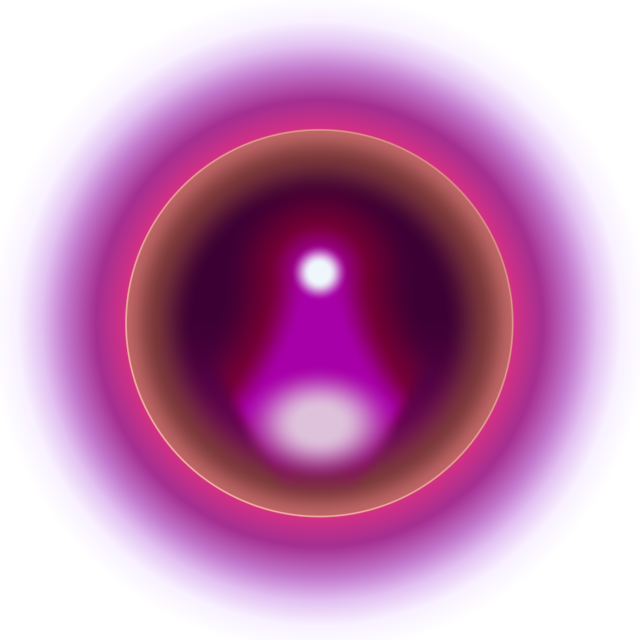
A three.js fragment shader for this background:

```glsl
// A dark glass sphere with a glowing rim, set in a wide violet halo on white.
// Inside it a small bright orb sheds a flaring magenta beam on a pale pool.
// All parts are soft distance fields, layered from back to front.

#define CENTER vec2(0.499, 0.495)
#define RADIUS 0.3035
#define ORB_POS vec2(0.499, 0.574)
#define ORB_SIZE 0.045
#define POOL_POS vec2(0.499, 0.338)
#define POOL_SIZE vec2(0.128, 0.092)
#define BEAM_WIDTH 0.052
#define BEAM_FLARE 2.0
#define RIM_WIDTH 0.0025
#define EDGE 0.0015

varying vec2 vUv;

// 1 at or below the inner bound, falling smoothly to 0 at the outer one
float falloff(float inner, float outer, float x) {
  return 1.0 - smoothstep(inner, outer, x);
}

// Position of x between two gradient stops
float ramp(float a, float b, float x) {
  return clamp((x - a) / (b - a), 0.0, 1.0);
}

// Halo: pink at the sphere, through plum and lilac, to white
vec3 haloColor(float r) {
  vec3 pink = vec3(0.83, 0.19, 0.52);
  vec3 plum = vec3(0.65, 0.19, 0.57);
  vec3 orchid = vec3(0.76, 0.47, 0.80);
  vec3 lilac = vec3(0.89, 0.76, 0.95);
  vec3 mist = vec3(0.975, 0.945, 1.0);
  vec3 color = mix(pink, plum, ramp(RADIUS, 0.346, r));
  color = mix(color, orchid, ramp(0.350, 0.396, r));
  color = mix(color, lilac, ramp(0.396, 0.434, r));
  color = mix(color, mist, ramp(0.434, 0.472, r));
  return mix(color, vec3(1.0), ramp(0.472, 0.515, r));
}

// Glass body: dark core, purple floor and a copper shell
vec3 bodyColor(float r, float height) {
  vec3 dark = vec3(0.24, 0.0, 0.20);
  vec3 floorPurple = vec3(0.43, 0.02, 0.34);
  vec3 copper = vec3(0.49, 0.23, 0.23);
  vec3 rose = vec3(0.75, 0.40, 0.40);
  vec3 color = mix(dark, floorPurple, falloff(-0.22, 0.02, height));
  color = mix(color, copper, smoothstep(0.195, 0.268, r));
  return mix(color, rose, smoothstep(0.255, RADIUS, r));
}

// Beam: a round cap above the orb that flares out below it
vec3 addBeam(vec3 color, vec2 p) {
  vec3 crimson = vec3(0.46, 0.0, 0.20);
  vec3 magenta = vec3(0.66, 0.0, 0.66);
  float depth = max(-p.y, 0.0);
  float width = BEAM_WIDTH + BEAM_FLARE * depth * depth;
  float d = length(vec2(p.x, max(p.y, 0.0))) - width;

  // Slanted lower sides close the beam around the pool
  float side = p.y + 0.225 - 1.78 * (abs(p.x) - 0.12);
  float mask = smoothstep(-0.035, 0.03, side) * falloff(0.20, 0.36, depth);
  color = mix(color, crimson, falloff(0.005, 0.10, d) * mask);
  return mix(color, magenta, falloff(-0.035, 0.032, d) * mask);
}

void main() {
  vec2 fromCenter = vUv - CENTER;
  float r = length(fromCenter);

  // Sphere interior
  vec3 inside = bodyColor(r, fromCenter.y);
  inside = addBeam(inside, vUv - ORB_POS);

  // Pale pool of light
  float pool = length((vUv - POOL_POS) / POOL_SIZE);
  inside = mix(inside, vec3(0.87, 0.76, 0.86), falloff(0.25, 1.0, pool));

  // Bright orb
  float orb = length(vUv - ORB_POS) / ORB_SIZE;
  inside = mix(inside, vec3(0.94, 0.97, 0.985), falloff(0.32, 1.0, orb));

  // Join sphere and halo, then trace the thin rim, brightest low and left
  vec3 color = mix(inside, haloColor(r), smoothstep(-EDGE, EDGE, r - RADIUS));
  float rim = falloff(0.0, RIM_WIDTH, abs(r - RADIUS + EDGE));
  float light = 0.7 - 0.5 * (fromCenter.x + fromCenter.y);
  color = mix(color, vec3(0.98, 0.71, 0.68), rim * light);

  gl_FragColor = vec4(color, 1.0);
}
```
